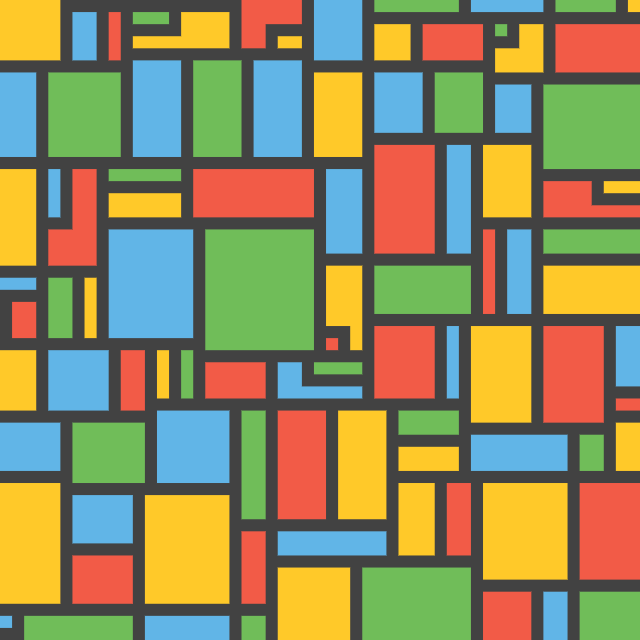
Reproduce this pattern procedurally as a Shadertoy shader.

```glsl
// Irregular mosaic of flat rectangles and L-shapes parted by dark bars.
// Seams on a jittered lattice alternate between horizontal and vertical, giving
// a pinwheel tiling; some tiles give up a corner or a strip to another colour.

const float UNITS = 53.0;             // canvas height in bar widths
const float PITCH = 7.0;              // mean tile spacing, in units
const float JITTER = 2.0;             // largest seam shift, in units
const float GAP = 1.0;                // bar width, in units
const float STRIP_CHANCE = 0.27;      // chance of a full strip, per axis
const vec2 ORIGIN = vec2(73.0, 142.0);
const vec3 BAR = vec3(0.26);
const vec3 PALETTE[4] = vec3[4](
    vec3(0.38, 0.71, 0.905),          // blue
    vec3(1.00, 0.79, 0.16),           // yellow
    vec3(0.44, 0.74, 0.35),           // green
    vec3(0.95, 0.355, 0.28));         // red
const float CUT_CHANCE[4] = float[4](0.35, 1.0, 0.6, 0.65);

float hash(vec2 p) {
    return fract(sin(dot(p, vec2(127.1, 311.7))) * 43758.5453);
}

bool isEven(vec2 v) { return mod(v.x + v.y, 2.0) < 0.5; }

// Seam through a lattice vertex: its y at even vertices, its x at odd ones.
float seam(vec2 v) {
    float shift = floor(hash(v) * (2.0 * JITTER + 1.0)) - JITTER;
    return PITCH * (isEven(v) ? v.y : v.x) + shift;
}

// Columns alternate between two colour pairs, so neighbouring tiles differ.
int colourIndex(vec2 cell) {
    float flip = floor(2.0 * hash(vec2(cell.x, 5.5)));
    return int(2.0 * mod(cell.x, 2.0) + mod(cell.y + flip, 2.0));
}

// Box distance with square corners.
float box(vec2 p, vec2 lo, vec2 hi) {
    vec2 d = max(lo - p, p - hi);
    return max(d.x, d.y);
}

// True if the tile diagonally across this corner shares a seam with the cell.
bool touchesDiagonal(vec2 vertex, vec2 outward) {
    bool even = isEven(vertex);
    vec2 across = even ? vec2(0.0, outward.y) : vec2(outward.x, 0.0);
    float side = even ? outward.x : outward.y;
    return (seam(vertex + across) - seam(vertex - across)) * side < 0.0;
}

// Distance to the pieces of one cell; index receives the nearer piece's colour.
float tile(vec2 p, vec2 cell, out int index) {
    float a = seam(cell);
    float b = seam(cell + vec2(1.0, 0.0));
    float c = seam(cell + vec2(1.0, 1.0));
    float d = seam(cell + vec2(0.0, 1.0));
    bool even = isEven(cell);
    vec2 lo = even ? vec2(d, a) : vec2(a, b);
    vec2 hi = (even ? vec2(b, c) : vec2(c, d)) - GAP;
    vec2 size = hi - lo;
    float body = box(p, lo, hi);
    index = colourIndex(cell);

    // Pick a corner to cut, where the diagonal colour is free to use.
    vec2 corner = step(0.5, vec2(hash(cell + 11.3), hash(cell + 23.7)));
    vec2 outward = 2.0 * corner - 1.0;
    if (min(size.x, size.y) < 3.0 || hash(cell + 37.1) > CUT_CHANCE[index]
        || touchesDiagonal(cell + corner, outward)) return body;

    // Size the cut in whole units, sometimes across the full tile.
    vec2 spread = vec2(hash(cell + 41.9), hash(cell + 53.3));
    vec2 cut = clamp(floor(size * mix(vec2(0.2), vec2(0.75), spread)),
                     vec2(1.0), size - GAP - 1.0);
    float pick = hash(cell + 67.7);
    if (pick < STRIP_CHANCE) cut.x = size.x;
    else if (pick > 1.0 - STRIP_CHANCE) cut.y = size.y;

    vec2 cutLo = mix(lo, hi - cut, corner);
    float notch = box(p, cutLo, cutLo + cut);
    body = max(body, GAP - notch);
    if (notch < body) index = colourIndex(cell + outward);
    return min(body, notch);
}

void mainImage(out vec4 fragColor, in vec2 fragCoord) {
    float pixel = UNITS / iResolution.y;
    vec2 p = fragCoord * pixel + ORIGIN;
    vec2 home = floor(p / PITCH);

    // Nearest piece among the surrounding cells.
    float nearest = 1e3;
    int nearestIndex = 0;
    for (int y = -1; y <= 1; y++) {
        for (int x = -1; x <= 1; x++) {
            int index;
            float dist = tile(p, home + vec2(x, y), index);
            if (dist < nearest) {
                nearest = dist;
                nearestIndex = index;
            }
        }
    }

    float cover = clamp(0.5 - nearest / pixel, 0.0, 1.0);
    fragColor = vec4(mix(BAR, PALETTE[nearestIndex], cover), 1.0);
}
```
